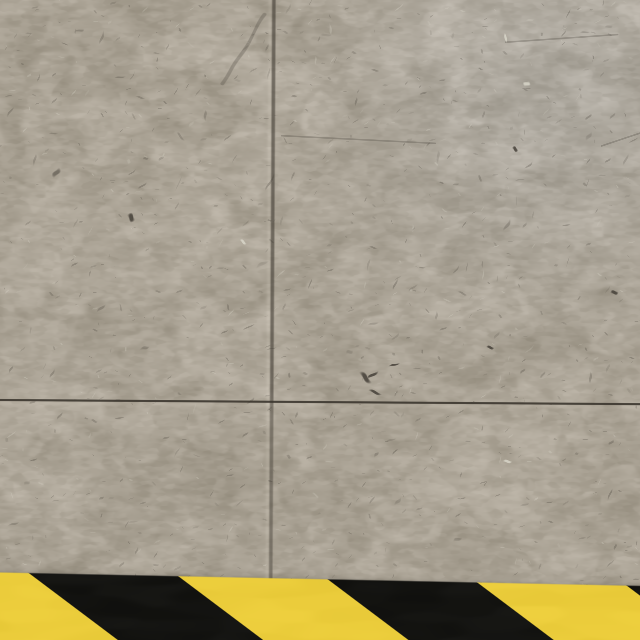
Write a three.js fragment shader that draws this texture.

```glsl
varying vec2 vUv;

const vec3 FLOOR_DARK = vec3(0.56, 0.53, 0.47);
const vec3 FLOOR_LIGHT = vec3(0.755, 0.725, 0.675);
const vec3 JOINT = vec3(0.22, 0.20, 0.17);
const vec3 CHIP = vec3(0.27, 0.25, 0.22);
const vec3 SPECK = vec3(0.86, 0.85, 0.80);
const vec3 TAPE_YELLOW = vec3(0.92, 0.80, 0.23);
const vec3 TAPE_BLACK = vec3(0.075, 0.075, 0.065);

vec2 hash2(vec2 p) {
  vec3 q = fract(vec3(p.xyx) * vec3(0.1031, 0.1030, 0.0973));
  q += dot(q, q.yzx + 33.33);
  return fract((q.xx + q.yz) * q.zy);
}

// Soft cellular noise: random cell tones blended by distance
float cells(vec2 p) {
  vec2 id = floor(p), f = fract(p);
  float tone = 0.0, total = 0.0;
  for (int y = -1; y <= 1; y++) {
    for (int x = -1; x <= 1; x++) {
      vec2 o = vec2(float(x), float(y));
      vec2 d = o + hash2(id + o) - f;
      float w = exp(-6.0 * dot(d, d));
      tone += w * hash2(id + o + 71.0).x;
      total += w;
    }
  }
  return tone / total;
}

vec2 warp(vec2 p, float amount) {
  return p + amount * vec2(sin(p.y * 47.0 + 2.0 * sin(p.x * 31.0)),
                           sin(p.x * 39.0 + 2.0 * sin(p.y * 43.0)));
}

float segment(vec2 p, vec2 a, vec2 b, float width) {
  vec2 d = b - a;
  float t = clamp(dot(p - a, d) / dot(d, d), 0.0, 1.0);
  return 1.0 - smoothstep(width * 0.4, width, length(p - a - d * t));
}

float blot(vec2 p, vec2 size, float angle) {
  float c = cos(angle), s = sin(angle);
  vec2 q = vec2(c * p.x + s * p.y, c * p.y - s * p.x) / size;
  q.y += 0.35 * sin(q.x * 3.0);
  return 1.0 - smoothstep(0.4, 1.0, length(q));
}

// One randomly turned fleck in some of the cells
float flecks(vec2 p, float scale, float density, float seed) {
  vec2 g = p * scale, id = floor(g);
  vec2 r = hash2(id + seed), k = hash2(id + seed + 19.0);
  vec2 size = vec2(0.12 + 0.16 * k.x, 0.05 + 0.07 * k.y);
  float mark = blot(fract(g) - 0.3 - 0.4 * r, size, (k.x - 0.4) * 2.4);
  return mark * step(k.y, density) * (0.35 + 0.65 * r.x);
}

vec3 floorColor(vec2 p) {
  vec2 w = warp(p, 0.006);
  float tone = 0.56;
  tone += 0.24 * (cells(w * vec2(8.0, 10.0)) - 0.5);
  tone += 0.32 * (cells(w * vec2(25.0, 34.0) + 5.0) - 0.5);
  tone += 0.28 * (cells(w * vec2(52.0, 82.0) + 13.0) - 0.5);
  tone += 0.22 * (cells(p * vec2(85.0, 210.0) + 29.0) - 0.5);
  tone += 0.02 * sin(p.y * 390.0 + 3.0 * sin(p.x * 17.0));
  vec2 glow = (p - vec2(0.87, 0.86)) / vec2(0.30, 0.28);
  float sheen = exp(-dot(glow, glow));
  tone += 0.16 * sheen - 0.07 * smoothstep(0.3, 0.1, p.y);
  vec3 color = mix(FLOOR_DARK, FLOOR_LIGHT, tone) + sheen * vec3(-0.01, 0.0, 0.015);
  float dark = 0.30 * flecks(w, 30.0, 0.35, 3.0) + 0.26 * flecks(w, 47.0, 0.28, 41.0);
  color = mix(color, CHIP, dark);
  return mix(color, SPECK, 0.28 * flecks(w, 38.0, 0.18, 83.0));
}

float chips(vec2 p) {
  float m = blot(p - vec2(0.205, 0.660), vec2(0.008, 0.006), -0.6);
  m = max(m, blot(p - vec2(0.571, 0.410), vec2(0.014, 0.005), -0.7));
  m = max(m, blot(p - vec2(0.582, 0.414), vec2(0.012, 0.003), 0.6));
  m = max(m, blot(p - vec2(0.586, 0.387), vec2(0.012, 0.003), -0.3));
  m = max(m, blot(p - vec2(0.616, 0.430), vec2(0.010, 0.002), 0.3));
  m = max(m, blot(p - vec2(0.805, 0.767), vec2(0.006, 0.004), -0.4));
  m = max(m, blot(p - vec2(0.960, 0.543), vec2(0.007, 0.004), 0.1));
  m = max(m, blot(p - vec2(0.766, 0.457), vec2(0.007, 0.003), -0.1));
  return max(m, 0.6 * blot(p - vec2(0.088, 0.730), vec2(0.010, 0.005), 1.1));
}

float specks(vec2 p) {
  float m = blot(p - vec2(0.380, 0.622), vec2(0.007, 0.003), -0.5);
  m = max(m, blot(p - vec2(0.793, 0.279), vec2(0.008, 0.003), 0.0));
  m = max(m, blot(p - vec2(0.823, 0.869), vec2(0.006, 0.005), 0.8));
  return max(m, blot(p - vec2(0.790, 0.941), vec2(0.003, 0.007), 0.0));
}

vec3 tapeColor(vec2 p) {
  float phase = fract((p.x + 1.33 * p.y - 0.1841) / 0.4541);
  float black = smoothstep(-0.004, 0.004, 0.25 - abs(phase - 0.25));
  black = max(black, smoothstep(0.996, 1.004, phase));
  float wear = cells(p * vec2(14.0, 60.0)) - 0.5;
  return mix(TAPE_YELLOW, TAPE_BLACK, black) + 0.03 * wear;
}

void main() {
  vec2 p = vUv;
  vec3 color = floorColor(p);

  // Fine scratches, chips and bright specks
  float scratch = segment(p, vec2(0.79, 0.934), vec2(0.965, 0.946), 0.0018);
  scratch = max(scratch, segment(p, vec2(0.44, 0.788), vec2(0.68, 0.776), 0.0018));
  scratch = max(scratch, segment(p, vec2(0.94, 0.772), vec2(1.0, 0.792), 0.0018));
  scratch = max(scratch, segment(warp(p, 0.003), vec2(0.415, 0.98), vec2(0.35, 0.87), 0.004));
  color = mix(color, CHIP, 0.28 * scratch);
  color = mix(color, CHIP, 0.85 * chips(p));
  color = mix(color, SPECK, 0.8 * specks(p));

  // Tile joints
  float across = p.x - 0.4225 - 0.0055 * p.y;
  float up = p.y - 0.375 + 0.0065 * p.x;
  float vertical = 1.0 - smoothstep(0.0010, 0.0045, abs(across));
  float horizontal = 1.0 - smoothstep(0.0007, 0.0026, abs(up));
  color += 0.035 * exp(-pow((across + 0.006) / 0.003, 2.0));
  color += 0.025 * exp(-pow((up + 0.005) / 0.003, 2.0));
  color = mix(color, JOINT, vertical * mix(0.42, 0.55, smoothstep(0.36, 0.39, p.y)));
  color = mix(color, JOINT, 0.88 * horizontal);

  // Striped tape along the bottom
  float edge = 0.1055 - 0.021 * p.x - p.y;
  color *= 1.0 - 0.12 * exp(-abs(edge) / 0.003);
  color = mix(color, tapeColor(p), smoothstep(-0.0015, 0.0015, edge));

  gl_FragColor = vec4(color, 1.0);
}
```
